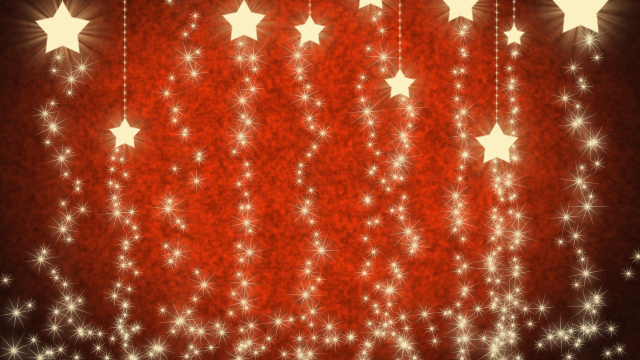
A Shadertoy shader for this background:

```glsl
// Glowing paper stars on strings shed trails of sparkles over mottled red felt.

const vec3 RED = vec3(0.76, 0.178, 0.03);
const vec3 SHADOW = vec3(0.15, 0.055, 0.035);
const vec3 CREAM = vec3(0.96, 0.92, 0.74);
const vec3 HAZE = vec3(0.80, 0.62, 0.40);
const float PI = 3.14159265;
const float WIDTH = 1.778;       // scene width in canvas heights
const float INNER_RATIO = 0.55;  // notch radius over tip radius
const float BEAD_GAP = 0.021;
const int TRAIL_COUNT = 34;
const int PILE_COUNT = 84;
const int STAR_COUNT = 11;

// Each star: centre x, centre y, tip radius, spread of its trail
const vec4 STARS[STAR_COUNT] = vec4[STAR_COUNT](
    vec4(0.174, 0.917, 0.080, 0.050), vec4(0.347, 0.627, 0.046, 0.036),
    vec4(0.505, 1.070, 0.045, 0.055), vec4(0.678, 0.938, 0.063, 0.028),
    vec4(0.861, 0.913, 0.045, 0.030), vec4(1.030, 1.021, 0.056, 0.036),
    vec4(1.111, 0.765, 0.045, 0.036), vec4(1.280, 0.988, 0.058, 0.015),
    vec4(1.380, 0.598, 0.063, 0.018), vec4(1.428, 0.901, 0.031, 0.015),
    vec4(1.613, 0.977, 0.085, 0.045));

float hash(vec2 p) {
    return fract(sin(dot(p, vec2(127.1, 311.7))) * 43758.5);
}

float noise(vec2 p) {
    vec2 cell = floor(p), f = fract(p);
    f = f * f * (3.0 - 2.0 * f);
    return mix(mix(hash(cell), hash(cell + vec2(1, 0)), f.x),
               mix(hash(cell + vec2(0, 1)), hash(cell + vec2(1, 1)), f.x), f.y);
}

// Distance to a five-pointed star with one tip up
float starDistance(vec2 p, float radius) {
    float sector = PI / 5.0;
    float a = mod(atan(p.x, p.y) + sector, 2.0 * sector) - sector;
    vec2 folded = length(p) * vec2(cos(a), abs(sin(a)));
    vec2 tip = vec2(radius, 0.0);
    vec2 edge = radius * INNER_RATIO * vec2(cos(sector), sin(sector)) - tip;
    return dot(folded - tip, normalize(vec2(edge.y, -edge.x)));
}

// Ten tapering rays in a soft bloom around a bright core
float sparkle(vec2 p, float size, float angle) {
    float d = length(p);
    if (d > size) return 0.0;
    float rayWidth = max(0.0013, 0.45 / iResolution.y);
    float fade = 1.0 - d / size;
    float light = exp(-pow(d / (size * 0.14), 2.0)) + 0.32 * fade * fade;
    for (int i = 0; i < 5; i++) {
        float a = angle + float(i) * PI / 5.0;
        float across = dot(p, vec2(cos(a), sin(a))) / rayWidth;
        float reach = (i % 2 == 0) ? 1.0 : 0.7;
        light += 0.6 * max(0.0, 1.0 - d / (size * reach)) * exp(-across * across);
    }
    return light;
}

float sparkleSize(float h) {
    return 0.023 + 0.045 * h * h * h * h;
}

// Red felt, darkened towards the borders
vec3 felt(vec2 p) {
    float border = length((p - vec2(0.87, 0.56)) / vec2(0.97, 0.78));
    vec3 color = mix(SHADOW, RED, 1.0 - smoothstep(0.42, 1.08, border));
    vec2 q = mat2(0.8, 0.6, -0.6, 0.8) * p;
    float grain = 0.22 * noise(q * 19.0) + 0.38 * noise(p * 75.0) + 0.40 * noise(q * 150.0);
    return color * (0.62 + 0.68 * grain);
}

void mainImage(out vec4 fragColor, in vec2 fragCoord) {
    float pixel = 1.0 / iResolution.y;
    vec2 p = (fragCoord - 0.5 * iResolution.xy) * pixel + vec2(0.5 * WIDTH, 0.5);
    float light = 0.0, haze = 0.0, paper = 0.0;

    for (int i = 0; i < STAR_COUNT; i++) {
        vec4 star = STARS[i];
        vec2 q = p - star.xy;
        float id = float(i), radius = star.z, d = length(q);

        // Star body and its streaked halo
        paper = max(paper, smoothstep(pixel, -pixel, starDistance(q, radius)));
        float streaks = 0.4 + 0.9 * noise(q / max(d, 0.0001) * 11.0 + id * 17.0);
        haze += 1.1 * streaks * exp(-pow(d / (radius * 1.05), 2.0));

        // Beaded string up to the top
        if (q.y > 0.0 && abs(q.x) < 0.02) {
            light += 0.45 * exp(-pow(q.x / max(0.0015, 0.5 * pixel), 2.0));
            vec2 bead = vec2(q.x, (fract(q.y / BEAD_GAP) - 0.5) * BEAD_GAP);
            light += 0.5 * sparkle(bead, 0.010, id);
        }

        // Winding trail below the star
        if (abs(q.x) > 0.18) continue;
        haze += 0.06 * exp(-pow(q.x / 0.035, 2.0)) * smoothstep(0.0, -0.1, q.y);
        for (int j = 0; j < TRAIL_COUNT; j++) {
            vec2 seed = vec2(id + 1.0, float(j) + 3.0);
            float fall = (float(j) + hash(seed)) / float(TRAIL_COUNT);
            float y = star.y - 0.7 * radius - fall * star.y;
            float sway = 0.4 * sin(y * 17.0 + id * 2.4) + 1.7 * (hash(seed + 40.0) - 0.5);
            vec2 center = vec2(star.x + star.w * sway, y);
            light += sparkle(p - center, sparkleSize(hash(seed + 80.0)), hash(seed) * PI);
        }
    }

    // Drift of sparkles along the floor, higher at both sides
    for (int i = 0; i < PILE_COUNT; i++) {
        vec2 seed = vec2(float(i) + 5.0, 61.0);
        float x = WIDTH * (float(i) + hash(seed)) / float(PILE_COUNT);
        float height = mix(0.15, 0.32, smoothstep(0.5, 0.85, abs(x - 0.5 * WIDTH)));
        vec2 center = vec2(x, height * pow(hash(seed + 20.0), 1.3));
        float size = 1.15 * sparkleSize(hash(seed + 50.0));
        light += sparkle(p - center, size, hash(seed) * PI);
    }

    // Haze veils the felt, sparkles and paper lie on top
    vec3 color = mix(felt(p), HAZE, min(haze, 0.95));
    color = mix(color, CREAM, 1.0 - exp(-1.15 * light));
    color = mix(color, CREAM + vec3(0.02), paper);
    fragColor = vec4(min(color, vec3(1.0)), 1.0);
}
```
